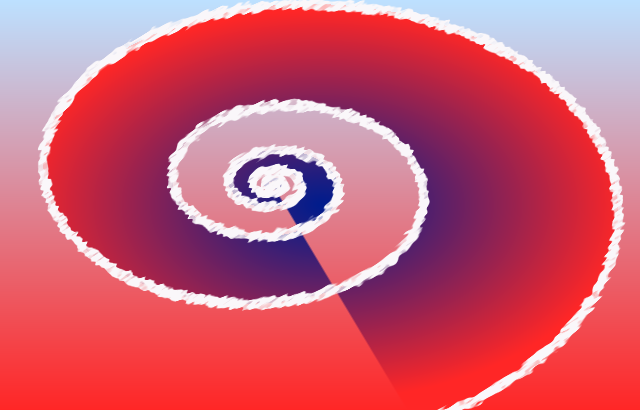
Reproduce this background procedurally as a WebGL 2 fragment shader.

```glsl
#version 300 es
precision highp float;
// A chalk-edged logarithmic spiral ribbon, blue to red, over a pale sky fading to red.

#define SPIRAL_CENTER vec2(0.4255, 0.5505)
#define GLOW_CENTER vec2(0.503, 0.5)
#define GLOW_RADIUS 0.475
#define OUTER_RADIUS 0.536
#define GROWTH 0.1315
#define CUT_ANGLE -1.205
#define INNER_ARM -6.0
#define CHALK_HALF_WIDTH 0.0078
#define CHALK_ROUGHNESS 0.0075

uniform vec2 u_resolution;
out vec4 fragColor;

const float TAU = 6.2831853;
const vec3 SKY = vec3(0.74, 0.88, 1.0);
const vec3 RED = vec3(1.0, 0.15, 0.15);
const vec3 BLUE = vec3(0.0, 0.11, 0.55);
const vec3 CHALK = vec3(0.98, 0.97, 0.98);

float hash(vec2 p) {
    p = fract(p * vec2(0.1031, 0.1137));
    p += dot(p, p.yx + 33.33);
    return fract((p.x + p.y) * p.x * 7.31);
}

float valueNoise(vec2 p) {
    vec2 cell = floor(p), f = fract(p);
    f = f * f * (3.0 - 2.0 * f);
    float low = mix(hash(cell), hash(cell + vec2(1, 0)), f.x);
    float high = mix(hash(cell + vec2(0, 1)), hash(cell + vec2(1, 1)), f.x);
    return mix(low, high, f.y);
}

// Noise drawn out along a slanted direction, like strokes of chalk.
float chalkGrain(vec2 p) {
    vec2 along = normalize(vec2(0.83, 0.56));
    vec2 q = vec2(dot(p, along), dot(p, vec2(-along.y, along.x)));
    return valueNoise(q * vec2(75.0, 240.0) + 300.0);
}

void main() {
    vec2 uv = gl_FragCoord.xy / u_resolution;
    float aspect = u_resolution.y / u_resolution.x;
    float pixel = 1.0 / u_resolution.x;

    // Spiral coordinate: whole numbers lie on the arms, zero on the outermost
    vec2 p = uv - SPIRAL_CENTER;
    float r = max(length(p), 1e-4);
    float angle = mod(atan(p.y, p.x) - CUT_ANGLE, TAU) + CUT_ANGLE;
    float turn = (log(r / OUTER_RADIUS) + GROWTH * angle) / (TAU * GROWTH);

    // Alternate bands are filled, with a soft edge along the straight cut
    float fill = turn < 0.0 ? mod(floor(turn), 2.0) : 0.0;
    vec2 cutDir = vec2(cos(CUT_ANGLE), sin(CUT_ANGLE));
    float cutDistance = abs(p.x * cutDir.y - p.y * cutDir.x);
    if (dot(p, cutDir) > 0.0)
        fill = mix(0.5, fill, clamp(cutDistance / pixel, 0.0, 1.0));

    // Sky and ribbon gradients
    vec3 color = mix(RED, SKY, smoothstep(0.0, 1.0, uv.y) * 0.1 + uv.y * 0.9);
    float glow = clamp(length(uv - GLOW_CENTER) / GLOW_RADIUS, 0.0, 1.0);
    color = mix(color, mix(BLUE, RED, pow(glow, 1.1)), fill);

    // Distance to the nearest arm, in canvas widths
    vec2 slope = (p + GROWTH * vec2(-p.y, p.x)) / (r * r);
    slope.y /= aspect;
    float arm = clamp(floor(turn + 0.5), INNER_ARM, 0.0);
    float armDistance = abs(turn - arm) * TAU * GROWTH / length(slope);

    // Rough chalk line with faint gaps in its grain
    vec2 canvas = vec2(uv.x, uv.y * aspect);
    float grain = chalkGrain(canvas);
    float edge = armDistance + (grain - 0.5) * CHALK_ROUGHNESS - CHALK_HALF_WIDTH;
    float line = 1.0 - smoothstep(-pixel, pixel, edge);
    float gaps = smoothstep(0.55, 0.95, chalkGrain(canvas * 1.2 + 0.37));
    color = mix(color, CHALK, line * (1.0 - 0.3 * gaps));

    fragColor = vec4(color, 1.0);
}
```
